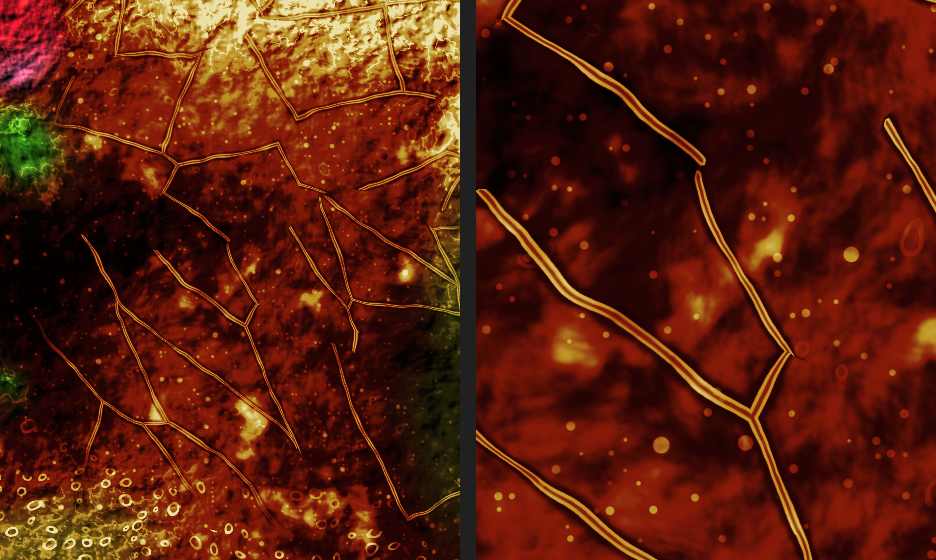
Left: the whole. Right: its middle third, enlarged.
A Shadertoy shader for this texture:

```glsl
#define VEIN_WIDTH 0.0029
#define VEIN_DROP 0.2
#define GRIT_SCALE 42.0
#define RELIEF 1.5
#define DEEP vec3(0.15, 0.015, 0.015)
#define RUST vec3(0.53, 0.10, 0.03)
#define GOLD vec3(0.75, 0.59, 0.15)
#define CREAM vec3(0.92, 0.88, 0.66)
#define OLIVE vec3(0.31, 0.29, 0.06)
#define PINK vec3(0.80, 0.38, 0.58)
#define CRIMSON vec3(0.76, 0.08, 0.16)
#define GREEN vec3(0.14, 0.55, 0.08)

float hash(vec2 p) {
    vec3 q = fract(p.xyx * 0.1031);
    q += dot(q, q.yzx + 33.33);
    return fract((q.x + q.y) * q.z);
}

vec2 hash2(vec2 p) {
    return vec2(hash(p + 17.3), hash(p + 71.9));
}

float noise(vec2 p) {
    vec2 i = floor(p), f = fract(p);
    f = f * f * (3.0 - 2.0 * f);
    return mix(mix(hash(i), hash(i + vec2(1, 0)), f.x),
               mix(hash(i + vec2(0, 1)), hash(i + 1.0), f.x), f.y);
}

float fbm(vec2 p) {
    float sum = 0.0, amp = 0.52;
    for (int i = 0; i < 4; i++) {
        sum += amp * noise(p);
        p = mat2(1.6, 1.2, -1.2, 1.6) * p + 9.7;
        amp *= 0.5;
    }
    return sum;
}

// Soft elliptical spot
float glow(vec2 p, vec2 centre, vec2 radius) {
    vec2 d = (p - centre) / radius;
    return exp(-dot(d, d));
}

// Canvas distance to the walls of a stretched Voronoi net
float veinDistance(vec2 p, float angle, vec2 density) {
    float c = cos(angle), s = sin(angle);
    vec2 q = mat2(c, -s, s, c) * p * density;
    vec2 cell = floor(q), f = fract(q), home = vec2(0), nearest = vec2(9);
    for (int y = -1; y <= 1; y++)
    for (int x = -1; x <= 1; x++) {
        vec2 id = vec2(x, y), to = id + hash2(cell + id) - f;
        if (dot(to, to) < dot(nearest, nearest)) { nearest = to; home = id; }
    }
    float dist = 1.0;
    for (int y = -2; y <= 2; y++)
    for (int x = -2; x <= 2; x++) {
        vec2 id = home + vec2(x, y), to = id + hash2(cell + id) - f, n = to - nearest;
        bool kept = hash(2.0 * cell + id + home + 5.0) > VEIN_DROP;
        if (kept && dot(n, n) > 1e-4)
            dist = min(dist, dot(0.5 * (to + nearest), n) / length(n * density));
    }
    return dist;
}

// Scattered dots (x) and rings (y)
vec2 spots(vec2 p, float scale, float share, float px) {
    vec2 q = p * scale, cell = floor(q);
    float r = mix(0.12, 0.34, hash(cell + 3.1));
    float d = length(fract(q) - 0.36 - 0.28 * hash2(cell)) - r;
    float aa = px * scale, on = step(1.0 - share, hash(cell + 41.0));
    return on * vec2(1.0 - smoothstep(-aa, aa, d), 1.0 - smoothstep(0.04, 0.04 + aa, abs(d)));
}

vec3 ramp(float t, vec3 low, vec3 mid) {
    vec3 c = mix(low * 0.12, low, smoothstep(0.0, 0.2, t));
    c = mix(c, mid, smoothstep(0.2, 0.45, t));
    c = mix(c, GOLD, smoothstep(0.45, 0.72, t));
    return mix(c, CREAM, smoothstep(0.72, 1.0, t));
}

void mainImage(out vec4 fragColor, in vec2 fragCoord) {
    vec2 p = fragCoord / iResolution.y;
    float px = 1.0 / iResolution.y;
    float cloud = fbm(p * 5.0 + 2.0), patchy = fbm(p * 11.0 + 31.0);
    vec2 wander = vec2(cloud, fbm(p * 5.0 + 50.0)) - 0.5;

    // Large regions of light and frost
    vec2 w = p + 0.12 * wander;
    float frost = glow(w, vec2(0.76, 1.0), vec2(0.22, 0.15))
                + 0.75 * glow(w, vec2(0.38, 1.0), vec2(0.22, 0.09))
                + 0.45 * glow(w, vec2(0.84, 0.62), vec2(0.08, 0.3))
                + 0.32 * glow(w, vec2(0.16, 0.04), vec2(0.24, 0.17));
    float corner = glow(w, vec2(0.0, 0.94), vec2(0.14, 0.13));
    float leaf = glow(w, vec2(0.05, 0.73), vec2(0.07, 0.06))
               + 0.6 * glow(w, vec2(0.0, 0.33), vec2(0.035, 0.05));
    float dark = glow(w, vec2(0.07, 0.47), vec2(0.19, 0.2))
               + 0.45 * glow(w, vec2(0.72, 0.25), vec2(0.2, 0.16));
    float heat = glow(w, vec2(0.45, 0.78), vec2(0.26, 0.2))
               + 0.6 * glow(w, vec2(0.38, 0.28), vec2(0.2, 0.25));

    // Embossed grit with curled contour lines
    vec2 g = p * GRIT_SCALE + 3.0 * wander, e = vec2(0.1, -0.1);
    float height = fbm(g), relief = RELIEF * (fbm(g + e) - fbm(g - e));
    float curl = 1.0 - smoothstep(0.01, 0.05, abs(height - 0.54));
    float rough = clamp(0.25 + 1.3 * frost + corner + leaf, 0.0, 1.3);

    float tone = 0.24 + 0.2 * heat - 0.24 * dark + 0.62 * frost + 0.2 * leaf;
    tone += 0.4 * (cloud - 0.5) + 0.35 * (height - 0.5) + rough * relief;
    tone += 0.3 * curl * rough * smoothstep(0.2, 0.5, frost + leaf + 0.4 * patchy);
    tone += 0.5 * smoothstep(0.62, 0.78, patchy) * (0.4 + height) * (1.0 - min(dark, 1.0));

    // Bright specks and bubbles
    float lower = 1.0 - smoothstep(0.12, 0.32, p.y + 0.25 * p.x);
    float specks = spots(p, 120.0, 0.09, px).x * 0.7 + spots(p + 0.3, 62.0, 0.035, px).x;
    tone += 0.32 * specks * (0.5 + height);
    tone += 0.32 * spots(w, 34.0, 0.08 + 0.3 * lower, px).y * (0.25 + lower) * height * 2.0;

    // Long slanted cells below, compact ones above
    vec2 v = p + 0.045 * wander + 0.004 * (vec2(height, noise(g + 8.0)) - 0.5);
    float upper = smoothstep(-0.01, 0.01, p.y - 0.62 - 0.2 * wander.x);
    float d = mix(veinDistance(v, -0.86, vec2(2.7, 9.5)),
                  veinDistance(v + 0.4, 0.25, vec2(5.0, 7.5)), upper);
    float reach = smoothstep(0.02, 0.14, p.x - 0.3 * max(0.0, 0.35 - p.y))
                * smoothstep(0.12, 0.26, p.y + 0.2 * p.x) * (1.0 - 0.9 * corner);
    float width = VEIN_WIDTH * (0.65 + 0.7 * noise(p * 28.0));
    float line = reach * (1.0 - smoothstep(width - px, width + px, d));
    float groove = 1.0 - smoothstep(0.1 * width, 0.6 * width, d);
    float shade = reach * (1.0 - smoothstep(width, 3.2 * width, d));
    tone *= 1.0 - 0.45 * shade;
    tone = mix(tone, 0.5 + 0.5 * height + 0.15 * frost, line * (1.0 - 0.5 * groove));

    // Colour by tone, then regional tints
    float green = smoothstep(0.25, 0.75, 0.8 * glow(w, vec2(0.84, 0.3), vec2(0.15, 0.38))
                + 0.55 * glow(w, vec2(0.1, 0.0), vec2(0.26, 0.16)) + 0.4 * frost + leaf);
    vec3 col = mix(ramp(tone, DEEP, RUST), ramp(tone, OLIVE * 0.4, OLIVE), green);
    col = mix(col, GREEN * (0.3 + 1.5 * tone), min(0.75 * leaf, 0.75));
    vec3 blush = mix(CRIMSON, PINK, glow(w, vec2(0.05, 0.86), vec2(0.07, 0.06)));
    col = mix(col, blush * (0.6 + tone + 1.5 * relief), smoothstep(0.3, 0.75, corner) * 0.85);
    fragColor = vec4(clamp(col, 0.0, 1.0), 1.0);
}
```
